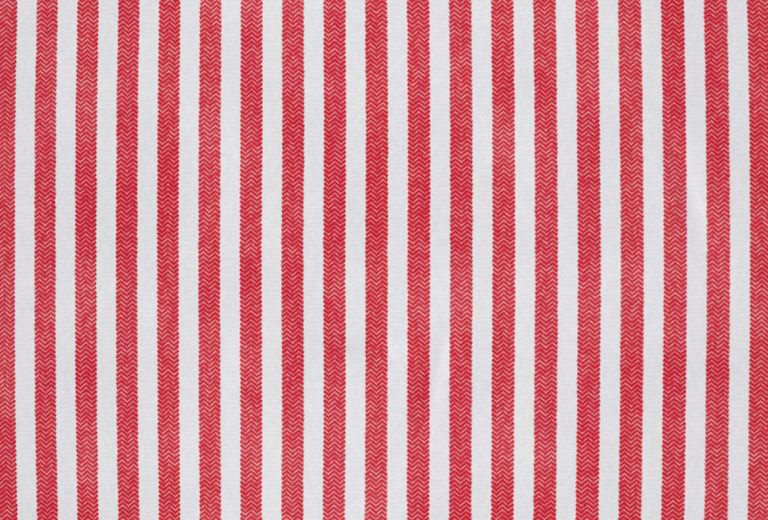
Reproduce this texture procedurally as a Shadertoy shader.

```glsl
// Red and white striped woven cloth: vertical bands that widen and bow slightly,
// each red band filled with a fine broken herringbone of pale threads.
// Bands come from a warped stripe coordinate, wear from value noise.

const float TAU = 6.2831853;

float hash(vec2 p) {
    p = fract(p * vec2(0.1031, 0.1137));
    p += dot(p, p.yx + 33.33);
    return fract((p.x + p.y) * p.x * 7.31 + p.y * 5.17);
}

float noise(vec2 p) {
    vec2 cell = floor(p), f = fract(p);
    f = f * f * (3.0 - 2.0 * f);
    float low = mix(hash(cell), hash(cell + vec2(1, 0)), f.x);
    float high = mix(hash(cell + vec2(0, 1)), hash(cell + vec2(1, 1)), f.x);
    return mix(low, high, f.y);
}

// Stripe coordinate: whole numbers fall on the centre of each red band.
float stripeCoord(vec2 uv) {
    float bow = 4.0 * uv.y * (1.0 - uv.y);
    float d = uv.x - 0.0612 - 0.0075 * bow * (uv.x - 0.4);
    float drift = 0.03 * (noise(vec2(uv.x * 5.0, uv.y * 4.0) + 20.0) - 0.5);
    return d * (18.957 - 0.66 * d) + drift;
}

// Soft diagonal crease: a light ridge beside a dark one.
float crease(vec2 p, vec2 center, vec2 size, float lean) {
    vec2 q = p - center;
    q.x += lean * q.y;
    q /= size;
    return q.x * exp(-dot(q, q));
}

void mainImage(out vec4 fragColor, in vec2 fragCoord) {
    vec2 uv = fragCoord / iResolution.xy;
    vec2 p = uv * vec2(1.48, 1.0);
    float t = stripeCoord(uv);
    float row = uv.y * 115.0;

    // Band mask with small teeth where the weft rows cross its edge
    float teeth = 0.012 * sin(TAU * row) + 0.016 * (noise(vec2(floor(t * 2.0) * 7.0, row)) - 0.5);
    float halfWidth = 0.254 + 0.012 * uv.x + teeth;
    float soft = max(0.028, 16.0 / iResolution.x);
    float red = 1.0 - smoothstep(-soft, soft, abs(t - round(t)) - halfWidth);

    // Herringbone: rows slanted back and forth, broken by thread noise
    float zigzag = abs(fract(t * 3.5) - 0.5) * 2.0;
    float twill = sin(TAU * (row + 1.1 * zigzag));
    float thread = noise(vec2(t * 16.0, row * 1.3));
    float cloud = noise(p * 7.0) * 0.6 + noise(p * 17.0 + 9.0) * 0.4;
    float pale = 0.39 + twill * (0.2 + 0.26 * thread)
               + 0.4 * (thread - 0.5) + 0.3 * (cloud - 0.5);
    vec3 redCloth = mix(vec3(0.78, 0.12, 0.20), vec3(0.83, 0.56, 0.56), clamp(pale, 0.0, 1.15));

    // White cloth with a faint fine weave
    float grain = noise(vec2(t * 14.0, row * 1.5) + 50.0) - 0.5;
    vec3 whiteCloth = vec3(0.872, 0.87, 0.882) + 0.025 * grain + 0.006 * sin(TAU * row);

    vec3 color = mix(whiteCloth, redCloth, red);

    // Soft folds and gentle light falloff towards the sides
    float folds = crease(p, vec2(0.84, 0.28), vec2(0.022, 0.09), -0.25)
                + crease(p, vec2(1.33, 0.62), vec2(0.025, 0.15), 0.3)
                + crease(p, vec2(0.72, 0.33), vec2(0.07, 0.025), 0.8);
    float side = uv.x - 0.5;
    color *= 1.01 + 0.06 * folds + 0.03 * (cloud - 0.5) - 0.1 * side * side;

    fragColor = vec4(clamp(color, 0.0, 1.0), 1.0);
}
```
